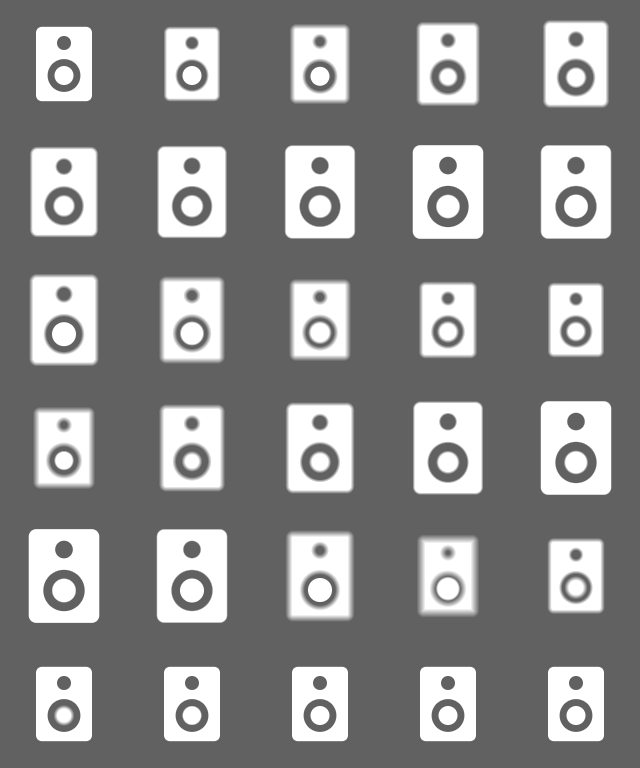
Reproduce this pattern procedurally as a Shadertoy shader.

```glsl
// Sheet of 5 by 6 white loudspeaker icons on grey, swelling and shrinking in two beats.

const float ROWS = 6.0;
const float COLUMNS = 5.0;
const float CELL = 128.0;          // design units per cell
const float SWELL = 0.26;          // growth of the cabinet at full beat
const float CONE_LAG = 1.5;        // frames by which the cone trails the cabinet
const vec3 GREY = vec3(0.38);
const vec3 WHITE = vec3(1.0);

// One beat: quick eased rise, a hold, then a smooth fall.
float beat(float frame, float start, float peak, float release, float rest) {
    float remaining = 1.0 - clamp((frame - start) / (peak - start), 0.0, 1.0);
    return (1.0 - remaining * remaining) * (1.0 - smoothstep(release, rest, frame));
}

float pulse(float frame) {
    return beat(frame, 1.0, 8.0, 9.0, 14.0) + beat(frame, 14.0, 19.0, 21.2, 24.4);
}

// Amount of change across one frame, used as motion blur.
float pulseSpeed(float frame) {
    return abs(pulse(frame + 0.5) - pulse(frame - 0.5));
}

float roundedBox(vec2 p, vec2 halfSize, float radius) {
    vec2 q = abs(p) - halfSize + radius;
    return length(max(q, 0.0)) + min(max(q.x, q.y), 0.0) - radius;
}

float disc(vec2 p, vec2 center, float radius) {
    return length(p - center) - radius;
}

// Fill whose blur extends inward from the outline.
float coverage(float dist, float blur, float pixel) {
    return 1.0 - clamp((dist + blur + 0.5 * pixel) / (blur + pixel), 0.0, 1.0);
}

// White amount of the speaker for a given animation frame.
float speaker(vec2 p, float frame, float pixel) {
    float scale = 1.0 + SWELL * pulse(frame);
    float blur = 18.0 * pulseSpeed(frame);
    vec2 q = p / scale;
    vec2 wooferCenter = vec2(0.0, -11.5);

    float cabinet = scale * roundedBox(q, vec2(28.0, 37.2), 6.0);
    float tweeter = scale * disc(q, vec2(0.0, 21.0), 7.0);
    float woofer = scale * disc(q, wooferCenter, 16.4);

    float coneFrame = frame - CONE_LAG;
    float coneRadius = 9.5 + 2.5 * pulse(coneFrame);
    float cone = disc(p, wooferCenter * scale, coneRadius);
    float coneBlur = 8.0 * pulseSpeed(coneFrame);

    float white = coverage(cabinet, blur, pixel);
    white *= 1.0 - coverage(tweeter, 0.7 * blur, pixel);
    white *= 1.0 - coverage(woofer, 0.7 * blur, pixel);
    return max(white, coverage(cone, coneBlur, pixel));
}

void mainImage(out vec4 fragColor, in vec2 fragCoord) {
    float pixel = ROWS * CELL / iResolution.y;
    vec2 grid = fragCoord * vec2(COLUMNS, ROWS) / iResolution.xy;
    vec2 cell = floor(grid);
    vec2 p = (fract(grid) - 0.5) * CELL;
    p.x *= iResolution.x * ROWS / (iResolution.y * COLUMNS);

    // Frames read left to right, top to bottom.
    float frame = cell.x + COLUMNS * (ROWS - 1.0 - cell.y);
    fragColor = vec4(mix(GREY, WHITE, speaker(p, frame, pixel)), 1.0);
}
```
